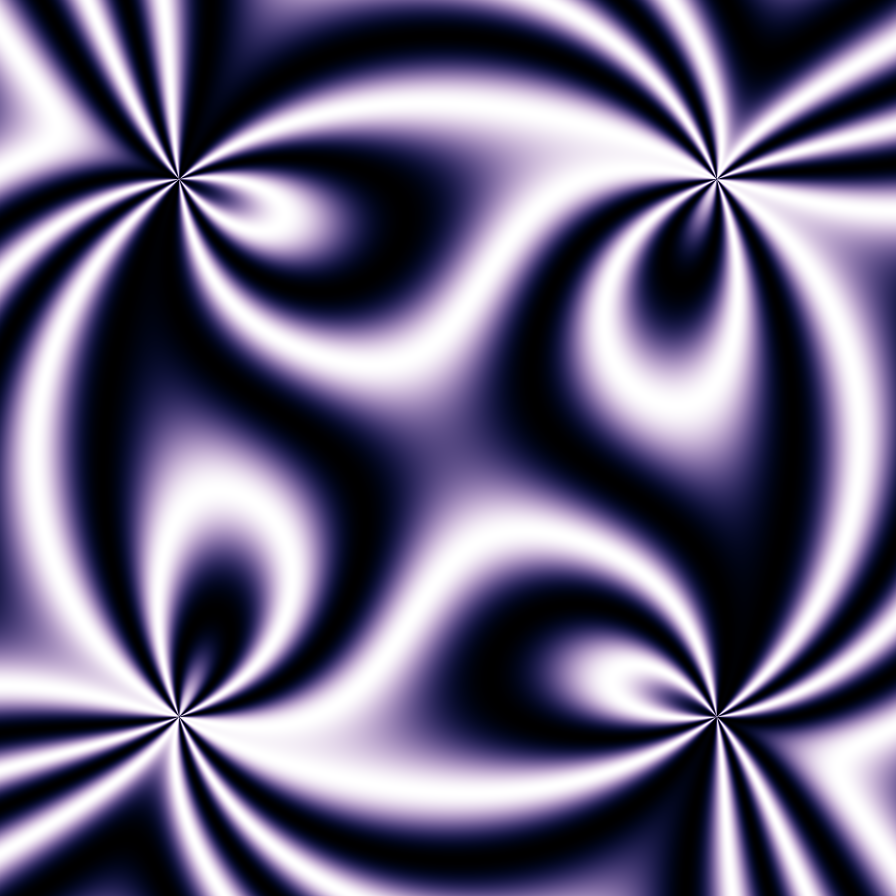
This background is drawn by a Shadertoy shader. Its source:

```glsl
#define POLE_OFFSET 0.6   // distance of the poles from each axis
#define STRENGTH 6.364    // phase swing around each pole
#define TWIST 0.7854      // turn of the quadrupole axes, in radians
#define SAMPLES 2         // antialiasing grid per axis

// Cosine of twice the angle around a pole, turned by TWIST
float quadrupole(vec2 d) {
    vec2 doubled = vec2(d.x * d.x - d.y * d.y, 2.0 * d.x * d.y);
    return dot(doubled, vec2(cos(TWIST), -sin(TWIST))) / max(dot(d, d), 1e-9);
}

// Sum of the four poles, placed on the corners of a square
float fieldPhase(vec2 p) {
    float sum = 0.0;
    for (int i = 0; i < 4; i++) {
        vec2 corner = vec2(i % 2, i / 2) * 2.0 - 1.0;
        sum += quadrupole(p - corner * POLE_OFFSET);
    }
    return STRENGTH * sum;
}

// Black through navy and lavender to white, as a cubic per channel
vec3 palette(float v) {
    const vec3 linearPart = vec3(-0.14, 0.13, 1.0);
    const vec3 squarePart = vec3(2.11, 0.87, 0.08);
    const vec3 cubicPart = vec3(-0.97, 0.0, -0.08);
    return clamp(v * (linearPart + v * (squarePart + v * cubicPart)), 0.0, 1.0);
}

void mainImage(out vec4 fragColor, in vec2 fragCoord) {
    float halfSize = 0.5 * min(iResolution.x, iResolution.y);
    vec3 color = vec3(0.0);

    // Average a small grid of samples to soften the converging rays
    for (int j = 0; j < SAMPLES; j++) {
        for (int i = 0; i < SAMPLES; i++) {
            vec2 jitter = (vec2(i, j) + 0.5) / float(SAMPLES) - 0.5;
            vec2 p = (fragCoord + jitter - 0.5 * iResolution.xy) / halfSize;
            color += palette(0.5 + 0.5 * sin(fieldPhase(p)));
        }
    }
    fragColor = vec4(color / float(SAMPLES * SAMPLES), 1.0);
}
```
